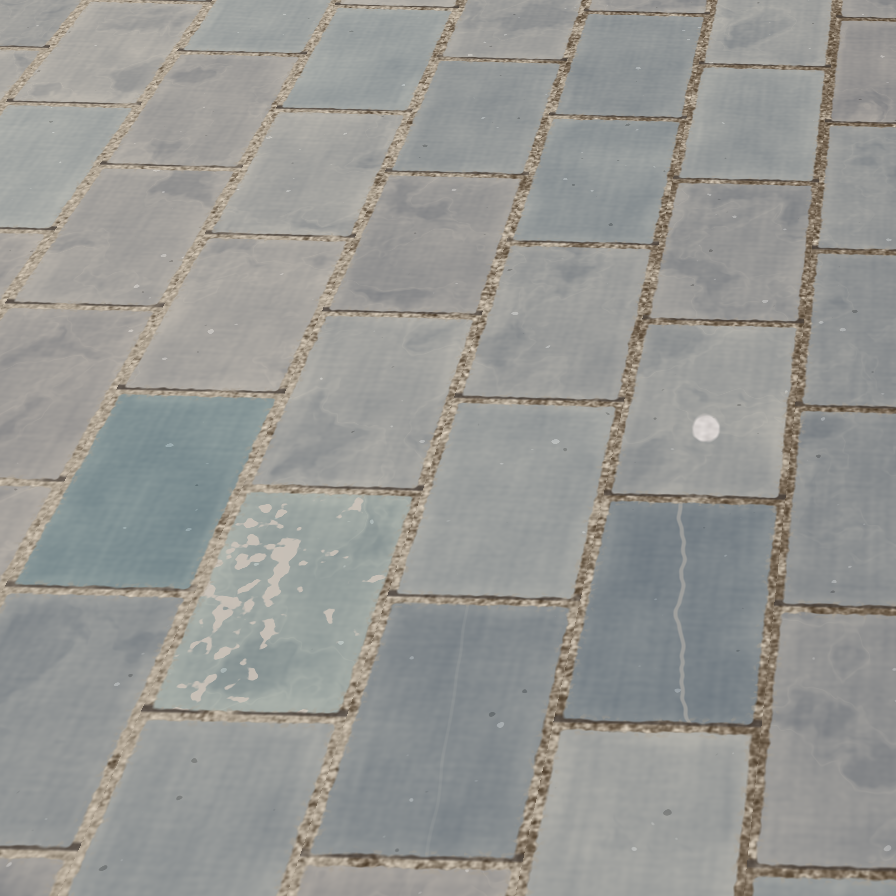
Give the GLSL for this texture, as a three.js fragment shader.

```glsl
// Worn grey slate paving in running bond, seen in perspective, with sandy joints
varying vec2 vUv;

vec2 hash2(vec2 p) {
  return fract(sin(vec2(dot(p, vec2(127.1, 311.7)), dot(p, vec2(269.5, 183.3)))) * 43758.5);
}

// Gradient noise, roughly -0.7 to 0.7
float noise(vec2 p) {
  vec2 i = floor(p), f = fract(p), s = f * f * f * (f * (f * 6.0 - 15.0) + 10.0);
  float a = dot(hash2(i) * 2.0 - 1.0, f);
  float b = dot(hash2(i + vec2(1, 0)) * 2.0 - 1.0, f - vec2(1, 0));
  float c = dot(hash2(i + vec2(0, 1)) * 2.0 - 1.0, f - vec2(0, 1));
  float d = dot(hash2(i + vec2(1, 1)) * 2.0 - 1.0, f - vec2(1, 1));
  return mix(mix(a, b, s.x), mix(c, d, s.x), s.y);
}

float fbm(vec2 p) {
  float sum = 0.0, amp = 0.6;
  for (int i = 0; i < 4; i++) {
    sum += amp * noise(p);
    p = p * 2.03 + 17.3;
    amp *= 0.5;
  }
  return sum;
}

// 1 inside the given slab, 0 elsewhere
float isSlab(vec2 id, vec2 wanted) {
  return 1.0 - step(0.5, distance(id, wanted));
}

void main() {
  // Project the canvas onto the ground: columns run left, rows run toward the viewer
  float x = vUv.x, y = 1.0 - vUv.y;
  float tilted = y - 0.025 * (x - 0.52);
  vec2 ground = vec2((0.935 - 0.105 * y - x) / (0.1397 + 0.1155 * y),
                     11.4 - 13.91 / (tilted + 1.21));

  // Every other column slides by half a slab
  float column = floor(ground.x);
  ground.y += 0.5 * (1.0 - mod(column, 2.0));
  vec2 id = vec2(column, floor(ground.y));
  vec2 f = fract(ground);
  vec2 p = ground * vec2(1.0, 1.6);
  vec2 q = p + hash2(id) * 40.0;
  vec2 rnd = hash2(id + 7.0);

  // Signed distance to the slab outline, with chipped edges
  vec2 box = abs(f - 0.5) * vec2(1.0, 1.6) - vec2(0.435, 0.745);
  float dist = length(max(box, 0.0)) + min(max(box.x, box.y), 0.0) - 0.023;
  dist += 0.014 * noise(p * 9.0) + 0.011 * noise(p * 23.0);
  float slab = 1.0 - smoothstep(-0.009, 0.009, dist);

  // Slab tone: random per slab, a few distinctly dark
  float dark = isSlab(id, vec2(0, 4)) + isSlab(id, vec2(1, 4)) + 0.7 * isSlab(id, vec2(1, 0));
  dark += 0.45 * (1.0 - step(0.0, column)) + 0.4 * isSlab(id, vec2(3, 3));
  float tone = 0.6 + 0.28 * rnd.x - 0.42 * dark;
  tone += 0.14 * (1.0 - x) * (1.0 - y);

  // Cloudy wear, dark damp stains, pale rims and fine lengthwise scratches
  float cloud = fbm(q * vec2(2.2, 1.8));
  float warped = fbm(q * 1.5 + 0.9 * cloud);
  float stain = smoothstep(0.08, 0.2, warped) * step(0.35, rnd.y);
  float swirl = 1.0 - smoothstep(0.0, 0.035, abs(warped - 0.05));
  tone += 0.4 * cloud - 0.24 * stain + 0.09 * swirl * step(0.45, rnd.y);
  tone += 0.15 * smoothstep(-0.13, -0.01, dist + 0.1 * cloud);
  tone += 0.13 * noise(q * vec2(24.0, 1.8)) + 0.09 * noise(q * vec2(5.0, 30.0));
  tone += 0.1 * noise(q * 26.0);
  float scratch = abs(f.x - 0.5 + 0.15 * (f.y - 0.5) + 0.02 * noise(q * 4.0));
  tone += 0.13 * (1.0 - smoothstep(0.003, 0.012, scratch)) * isSlab(id, vec2(1, 4));
  vec3 stone = mix(vec3(0.42, 0.44, 0.47), vec3(0.66, 0.65, 0.635), clamp(tone, 0.0, 1.25));

  // Slight blue-green or warm cast
  stone += mix(vec3(-0.02, 0.006, 0.012), vec3(0.016, 0.004, -0.006), rnd.y);
  stone += vec3(-0.035, 0.004, 0.005) * (isSlab(id, vec2(3, 3)) + isSlab(id, vec2(2, 4)));

  // Small pale and dark specks
  float speck = noise(q * 15.0);
  stone += 0.12 * smoothstep(0.48, 0.56, speck) - 0.12 * smoothstep(0.5, 0.58, -speck);

  // Flaking white crust on one slab
  float crust = fbm(q * 5.5) + 0.5 * noise(p * 14.0) - 0.6 * length((f - vec2(0.75, 0.42)) * vec2(0.9, 0.8));
  float flake = smoothstep(0.03, 0.1, crust + 0.07) * isSlab(id, vec2(2, 4));
  stone = mix(stone, vec3(0.81, 0.77, 0.73), 0.85 * flake);

  // Wandering crack and a pale round spot
  float crackX = 0.762 + 0.018 * noise(vec2(y * 19.0, 3.5)) + 0.006 * noise(vec2(y * 70.0, 8.5));
  float crack = 1.0 - smoothstep(0.001, 0.0035, abs(x - crackX));
  stone = mix(stone, vec3(0.66, 0.65, 0.63), 0.75 * crack * isSlab(id, vec2(0, 4)));
  float spot = length(vec2(x, y) - vec2(0.788, 0.478)) + 0.002 * noise(p * 20.0);
  stone = mix(stone, vec3(0.84, 0.82, 0.81) + 0.12 * noise(p * 22.0), 1.0 - smoothstep(0.013, 0.017, spot));

  // Gritty joints, browner to the right, shaded below each slab's near edge
  float grit = noise(p * 27.0) + 0.6 * noise(p * 47.0);
  float soil = smoothstep(-0.3, 0.5, noise(p * 5.0) + 0.9 * (x - 0.55) - 0.5 * grit);
  vec3 joint = mix(vec3(0.69, 0.645, 0.58), vec3(0.46, 0.4, 0.33), soil);
  joint += 0.24 * grit;
  float shade = smoothstep(0.955, 0.972, f.y) * (1.0 - smoothstep(0.985, 0.998, f.y));
  shade *= smoothstep(-0.35, 0.2, noise(p * 4.0 + 9.0) + 0.15);
  joint = mix(joint, vec3(0.27, 0.24, 0.22), 0.8 * shade);

  // Sand dusted onto the slab borders
  float dust = smoothstep(-0.05, 0.0, dist) * smoothstep(0.0, 0.4, grit);
  stone = mix(stone, vec3(0.66, 0.62, 0.56), 0.5 * dust);

  gl_FragColor = vec4(mix(joint, stone, slab), 1.0);
}
```
